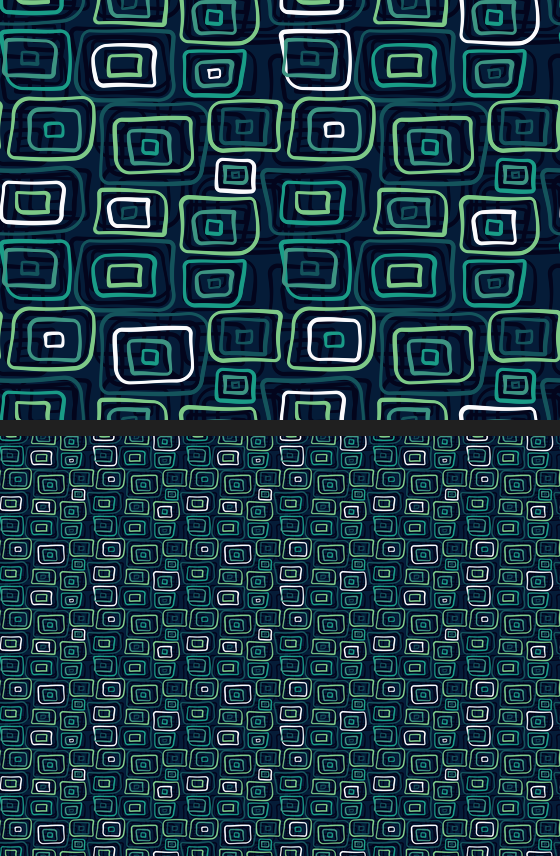
Top, the tile; bottom, the same tile 3 across and 3 down.
A WebGL 1 fragment shader for this pattern:

```glsl
precision highp float;
// Nested hand-drawn rounded squares in teal, green and white over navy shadows.

uniform vec2 u_resolution;

#define REPEATS vec2(2.0, 2.0)
#define TILE vec2(384.0, 288.0)
#define SHADOW_SHIFT vec2(122.0, 94.0)
#define LINE 2.6
#define WOBBLE 0.035
#define NAVY vec3(0.02, 0.11, 0.22)
#define SHADOW vec3(0.01, 0.02, 0.11)
#define DEEP vec3(0.08, 0.33, 0.36)
#define TEAL vec3(0.10, 0.61, 0.53)
#define SEA vec3(0.24, 0.58, 0.51)
#define GREEN vec3(0.49, 0.79, 0.53)
#define WHITE vec3(0.98, 0.98, 0.99)

float hash(float n) {
  return fract(sin(n * 127.1 + 3.7) * 4375.85);
}

vec3 tone(float i) {
  return i < 0.5 ? DEEP : i < 1.5 ? TEAL : i < 2.5 ? SEA : i < 3.5 ? GREEN : WHITE;
}

// Signed distance to a wobbly closed stroke; each corner has its own radius.
float strokeDistance(vec2 q, vec2 size, float seed) {
  vec2 n = clamp(q / size, -1.3, 1.3);
  vec2 slant = vec2(hash(seed), hash(seed + 0.31)) - 0.5;
  vec2 phase = 6.28 * vec2(hash(seed + 0.57), hash(seed + 0.83));
  q += size * n.yx * slant * 0.1;
  q.x += size.x * n.x * n.y * slant.y * 0.13;
  q += size * WOBBLE * sin(n.yx * 2.6 + phase);

  float corner = step(0.0, q.x) + 2.0 * step(0.0, q.y);
  float small = min(size.x, size.y);
  float radius = small * mix(0.16, 0.68, hash(seed + 1.7 * corner + 0.19));
  vec2 d = abs(q) - size + radius;
  float box = length(max(d, 0.0)) + min(max(d.x, d.y), 0.0) - radius;

  float width = min(LINE, 0.8 + 0.14 * small);
  width *= 1.0 + 0.2 * sin(dot(n, vec2(1.4, 1.9)) + phase.x);
  return abs(box + width) - width;
}

void paint(inout vec3 color, vec3 ink, vec2 q, vec2 size, float seed) {
  float pixel = REPEATS.x * TILE.x / u_resolution.x;
  float d = strokeDistance(q, size, seed);
  color = mix(color, ink, 1.0 - smoothstep(-0.6 * pixel, 0.6 * pixel, d));
}

// Three nested strokes; whiteRing names the stroke turned white in each of 2x2 tiles.
void motif(inout vec3 color, vec2 p, float shade, vec2 center, vec2 drift,
           vec2 outer, vec2 middle, vec2 inner, vec3 tones, vec4 whiteRing) {
  vec2 t = (p - center) / TILE + 0.5;
  vec2 q = (fract(t) - 0.5) * TILE;
  vec2 cell = mod(floor(t), 2.0);
  vec2 row = cell.y < 0.5 ? whiteRing.xy : whiteRing.zw;
  float chosen = cell.x < 0.5 ? row.x : row.y;
  float seed = center.x * 0.137 + center.y * 0.071;

  if (shade < 0.5) paint(color, SHADOW, q - drift * 0.5, mix(outer, middle, 0.45), seed + 9.0);
  for (int i = 0; i < 3; i++) {
    vec2 size = i == 0 ? outer : i == 1 ? middle : inner;
    float index = i == 0 ? tones.x : i == 1 ? tones.y : tones.z;
    vec3 ink = abs(chosen - float(i) - 1.0) < 0.5 ? WHITE : tone(index);
    vec2 offset = i == 0 ? vec2(0.0) : drift;
    paint(color, mix(ink, SHADOW, shade), q - offset, size, seed + 2.3 * float(i));
  }
}

// One tile of ten motifs, measured from its upper left.
void scatter(inout vec3 color, vec2 p, float shade) {
  motif(color, p, shade, vec2(50, 82), vec2(-9, -2), vec2(47, 42), vec2(37, 27), vec2(13, 10),
        vec3(1, 2, 0), vec4(0, 1, 0, 0));
  motif(color, p, shade, vec2(173, 90), vec2(-2, 0), vec2(68, 50), vec2(44, 30), vec2(24, 16),
        vec3(0, 1, 3), vec4(2, 0, 0, 0));
  motif(color, p, shade, vec2(293, 101), vec2(1, 0), vec2(42, 33), vec2(26, 19), vec2(9, 7),
        vec3(1, 2, 0), vec4(3, 0, 0, 0));
  motif(color, p, shade, vec2(71, 176), vec2(3, 2), vec2(58, 44), vec2(37, 30), vec2(14, 11),
        vec3(3, 2, 1), vec4(0, 3, 3, 2));
  vec2 q = (fract((p - vec2(210, 197)) / TILE + 0.5) - 0.5) * TILE;
  paint(color, mix(DEEP, SHADOW, shade), q, vec2(74, 57), 5.2);
  paint(color, SHADOW, q, vec2(64, 47), 5.9);
  motif(color, p, shade, vec2(210, 199), vec2(-4, 3), vec2(55, 39), vec2(30, 25), vec2(12, 11),
        vec3(3, 2, 1), vec4(0, 0, 1, 0));
  motif(color, p, shade, vec2(336, 173), vec2(-1, 1), vec2(50, 36), vec2(33, 26), vec2(12, 10),
        vec3(3, 0, 0), vec4(0));
  motif(color, p, shade, vec2(323, 241), vec2(0, -1), vec2(28, 24), vec2(17, 13), vec2(6, 5),
        vec3(1, 2, 0), vec4(1, 0, 0, 0));
  motif(color, p, shade, vec2(47, 275), vec2(-2, 3), vec2(68, 46), vec2(44, 30), vec2(24, 16),
        vec3(0, 1, 3), vec4(2, 0, 0, 2));
  motif(color, p, shade, vec2(180, 291), vec2(-3, 1), vec2(49, 32), vec2(29, 21), vec2(11, 9),
        vec3(3, 2, 0), vec4(2, 0, 0, 0));
  motif(color, p, shade, vec2(300, 309), vec2(-6, 3), vec2(54, 40), vec2(30, 24), vec2(12, 11),
        vec3(3, 2, 1), vec4(0, 2, 0, 1));
}

void main() {
  vec2 uv = gl_FragCoord.xy / u_resolution;
  vec2 p = vec2(uv.x, 1.0 - uv.y) * REPEATS * TILE;

  vec3 color = NAVY;
  scatter(color, p - SHADOW_SHIFT, 1.0);
  scatter(color, p, 0.0);
  gl_FragColor = vec4(color, 1.0);
}
```
